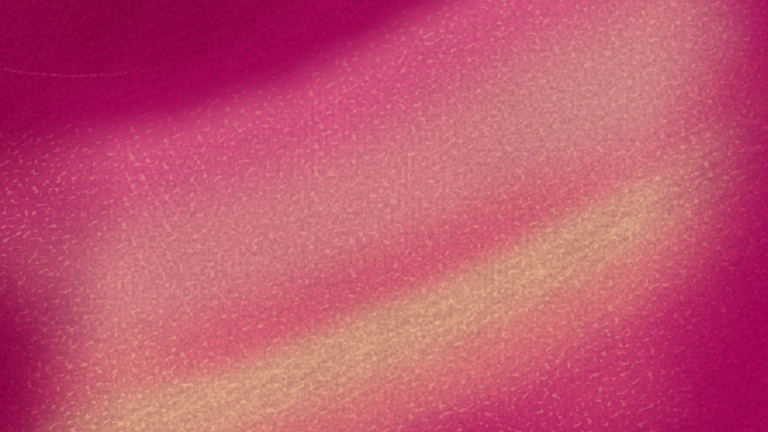
Reproduce this background procedurally as a WebGL 1 fragment shader.

```glsl
precision highp float;
uniform vec2 u_resolution;

#define MAROON vec3(0.49, 0.00, 0.22)
#define WINE vec3(0.63, 0.02, 0.33)
#define MAGENTA vec3(0.76, 0.22, 0.41)
#define PINK vec3(0.81, 0.31, 0.48)
#define ROSE vec3(0.81, 0.35, 0.44)
#define DUSTY vec3(0.81, 0.46, 0.50)
#define CORAL vec3(0.82, 0.43, 0.45)
#define GOLD vec3(0.81, 0.57, 0.48)
#define SPARK vec3(0.93, 0.74, 0.58)
#define GRAIN_SCALE 125.0
#define GRAIN_AMOUNT 0.13
#define SPARK_AMOUNT 0.50

vec2 gradient(vec2 cell) {
  float h = fract(sin(dot(cell, vec2(127.1, 311.7))) * 43758.5);
  return vec2(cos(6.2832 * h), sin(6.2832 * h));
}

// Gradient noise, roughly -0.7 to 0.7
float noise(vec2 p) {
  vec2 i = floor(p);
  vec2 f = p - i;
  vec2 u = f * f * f * (f * (f * 6.0 - 15.0) + 10.0);
  vec2 e = vec2(1.0, 0.0);
  float a = dot(gradient(i), f);
  float b = dot(gradient(i + e.xy), f - e.xy);
  float c = dot(gradient(i + e.yx), f - e.yx);
  float d = dot(gradient(i + e.xx), f - e.xx);
  return mix(mix(a, b, u.x), mix(c, d, u.x), u.y);
}

float fbm(vec2 p) {
  float sum = 0.0;
  float amp = 0.6;
  for (int i = 0; i < 4; i++) {
    sum += amp * noise(p);
    p = p * 2.03 + 7.3;
    amp *= 0.5;
  }
  return sum;
}

float blob(vec2 uv, vec2 center, vec2 radius) {
  vec2 d = (uv - center) / radius;
  return exp(-dot(d, d));
}

void main() {
  vec2 uv = gl_FragCoord.xy / u_resolution;
  vec2 p = gl_FragCoord.xy / u_resolution.y;
  vec2 along = normalize(vec2(0.89, 0.45));
  vec2 q = vec2(dot(p, along), dot(p, vec2(-along.y, along.x)));

  // Fabric layers: clouds, brushed fibres and fine grain
  float cloud = fbm(p * 3.0);
  float fibre = noise(q * vec2(9.0, 70.0)) + 0.6 * noise(q * vec2(30.0, 120.0) + 31.0);
  float grain = noise(p * GRAIN_SCALE) + 0.5 * noise(p * GRAIN_SCALE * 0.55 + 17.0);
  float flecks = noise(q * GRAIN_SCALE * vec2(0.55, 0.85) + 53.0);

  // Curved sweep across the lower half, measured from the golden crest
  float s = uv.y - (-0.066 + 0.338 * uv.x + 0.417 * uv.x * uv.x);
  s += 0.02 * cloud + 0.012 * fibre;
  vec3 color = mix(MAGENTA, CORAL, smoothstep(-0.32, -0.12, s));
  color = mix(color, GOLD, smoothstep(-0.15, -0.01, s));
  color = mix(color, ROSE, smoothstep(0.04, 0.14, s));
  color = mix(color, DUSTY, smoothstep(0.15, 0.30, s));
  color = mix(color, PINK, smoothstep(0.38, 0.62, s));

  // Pale patches on the upper right and lower left
  color = mix(color, vec3(0.80, 0.52, 0.52), 0.7 * blob(uv, vec2(0.80, 0.74), vec2(0.15, 0.20)));
  float lowPatch = blob(uv, vec2(0.16, 0.10), vec2(0.10, 0.18));
  color = mix(color, GOLD, 0.45 * lowPatch);

  // Dark upper left corner behind a rising curved edge
  float edge = uv.y - 0.66 - 0.97 * uv.x * uv.x + 0.035 * cloud + 0.02 * grain;
  float shade = smoothstep(-0.06, 0.09, edge);
  color = mix(color, PINK, 0.6 * smoothstep(-0.24, -0.02, edge));
  vec3 corner = mix(WINE, MAROON, 0.7 * smoothstep(0.12, 0.32, edge + 0.15 * cloud));
  color = mix(color, corner, shade);

  // Worn dark borders, left lighter at mid height
  float leftPatch = blob(uv, vec2(0.01, 0.50), vec2(0.09, 0.16));
  float left = 1.0 - smoothstep(-0.03, 0.18, uv.x + 0.05 * cloud);
  color = mix(color, mix(MAROON, WINE, 0.45), left * (1.0 - 0.5 * leftPatch));
  float low = 1.0 - uv.y;
  float right = smoothstep(0.84, 1.05, uv.x + 0.10 * low * low * low + 0.05 * cloud);
  color = mix(color, WINE, right);
  float bottom = smoothstep(0.12, -0.08, uv.y) * smoothstep(0.45, 0.65, uv.x);
  color = mix(color, WINE, 0.45 * bottom);

  // Faint scratch in the dark corner
  float scratch = abs(uv.y - 0.825 - 1.6 * (uv.x - 0.10) * (uv.x - 0.10));
  scratch = smoothstep(0.005, 0.0, scratch) * smoothstep(0.22, 0.12, uv.x);
  color += 0.10 * scratch * (0.5 + grain);

  // Grain and warm flecks, strongest on the golden crest
  float dark = max(shade, max(left, right));
  float crest = exp(-s * s / 0.008) * (1.0 - dark);
  color *= 1.0 + GRAIN_AMOUNT * grain + 0.04 * cloud;
  color += vec3(0.04, 0.055, 0.025) * fibre * (0.3 + crest);
  float spark = smoothstep(0.14, 0.50, flecks + 0.25 * grain);
  spark *= 0.55 * (1.0 - 0.9 * dark) + 0.4 * crest + 0.5 * leftPatch + 0.3 * lowPatch;
  color = mix(color, SPARK, clamp(SPARK_AMOUNT * spark, 0.0, 1.0));

  gl_FragColor = vec4(clamp(color, 0.0, 1.0), 1.0);
}
```
